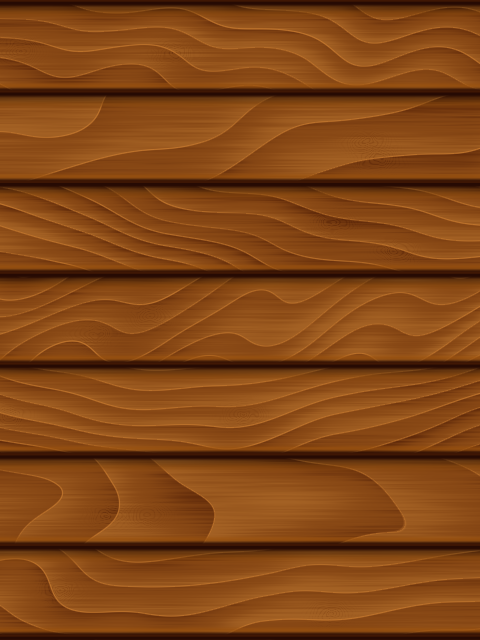
This texture is drawn by a Shadertoy shader. Its source:

```glsl
const float PLANKS = 7.0;
const float PLANK_HEIGHT = 0.189;   // in canvas widths
const float TOP_OFFSET = 0.004;
const float LINE_HALF_WIDTH = 0.0011;

const vec3 SEAM = vec3(0.15, 0.04, 0.01);
const vec3 SEAM_CORE = vec3(0.25, 0.09, 0.015);
const vec3 WOOD_DARK = vec3(0.36, 0.15, 0.03);
const vec3 WOOD_MID = vec3(0.53, 0.28, 0.08);
const vec3 WOOD_LIGHT = vec3(0.64, 0.38, 0.14);
const vec3 VEIN = vec3(0.77, 0.47, 0.18);
const vec3 RIM = vec3(0.68, 0.36, 0.06);

// Grain of each plank: slope, arch, bend, wave
const vec4 GRAIN[7] = vec4[7](
    vec4(1.0, 0.0, 0.0, 0.13), vec4(-1.3, 0.3, 0.0, 0.06),
    vec4(1.3, -0.5, 0.0, 0.03), vec4(-1.7, 0.0, 0.0, 0.17),
    vec4(-0.4, -1.9, 0.0, 0.03), vec4(2.1, 0.0, -0.65, 0.04),
    vec4(0.0, -1.4, 0.0, 0.06));
const float DENSITY[7] = float[7](3.6, 2.0, 4.6, 3.6, 4.8, 2.0, 3.2);

float hash(vec2 p) {
    return fract(sin(dot(p, vec2(127.1, 311.7))) * 43758.5453);
}

float noise(vec2 p) {
    vec2 i = floor(p), f = fract(p);
    f = f * f * (3.0 - 2.0 * f);
    return mix(mix(hash(i), hash(i + vec2(1, 0)), f.x),
               mix(hash(i + vec2(0, 1)), hash(i + vec2(1, 1)), f.x), f.y);
}

float bump(float x, float center, float width) {
    float d = (x - center) / width;
    return exp(-d * d);
}

// Height field whose whole-number contours are the veins
float grainField(vec2 p, int id) {
    vec4 g = GRAIN[id];
    float v = p.y / PLANK_HEIGHT, seed = float(id) * 7.3, dx = p.x - 0.53;
    float wave = g.w * sin(p.x * 21.0 + v * 2.5 + seed)
               * (0.3 + noise(vec2(p.x * 5.0, v + seed)));
    float warp = 0.45 * (noise(vec2(p.x * 4.0 + seed, v * 1.5 + seed)) - 0.5);
    float f = v - g.x * p.x - g.y * dx * dx + g.z * v * v + wave + warp;
    return DENSITY[id] * f + seed;
}

// Distance to the nearest vein, in canvas widths
float veinDistance(vec2 p, int id, float field) {
    float e = 0.001;
    vec2 slope = vec2(grainField(p + vec2(e, 0), id), grainField(p + vec2(0, e), id)) - field;
    return abs(fract(field + 0.5) - 0.5) / max(length(slope) / e, 2.0);
}

// Faint crumpled rings around a few scattered knots
float knots(vec2 p, float row) {
    float sum = 0.0;
    for (int i = 0; i < 2; i++) {
        vec2 key = vec2(row, float(i) + 3.0);
        vec2 center = vec2(hash(key), PLANK_HEIGHT * (0.4 + 0.4 * hash(key + 9.0)));
        vec2 d = (p - center) * vec2(1.0, 1.7);
        float r = length(d) + 0.02 * noise(p * 65.0 + row * 5.0);
        sum += exp(-dot(d, d) * 600.0) * pow(0.5 + 0.5 * sin(r * 850.0), 3.0);
    }
    return sum;
}

// Rounded edges and the dark gap between boards
vec3 shadeEdges(vec3 color, float v, float pixel) {
    color = mix(color, RIM, 0.65 * bump(v, 0.925, 0.03) + 0.45 * bump(v, 0.12, 0.045));
    color *= 1.0 - 0.3 * smoothstep(0.2, 0.04, v) - 0.15 * smoothstep(0.86, 0.98, v);
    float gap = min(v, 1.0 - v);
    float soft = pixel / PLANK_HEIGHT + 0.012;
    vec3 seam = mix(SEAM, SEAM_CORE, bump(v, 0.985, 0.016));
    return mix(seam, color, smoothstep(0.042 - soft, 0.042 + soft, gap));
}

void mainImage(out vec4 fragColor, in vec2 fragCoord) {
    vec2 uv = fragCoord / iResolution.xy;
    float pixel = 1.0 / iResolution.x;
    float y = (1.0 - uv.y) * 4.0 / 3.0 - TOP_OFFSET;
    float row = floor(y / PLANK_HEIGHT);
    float v = fract(y / PLANK_HEIGHT);
    int id = int(clamp(row, 0.0, PLANKS - 1.0));
    vec2 p = vec2(uv.x, v * PLANK_HEIGHT);

    // Tone: gradients between veins, broad patches and fine streaks
    float field = grainField(p, id);
    float band = fract(field);
    float patches = noise(vec2(p.x * 3.0 + row * 4.0, v * 2.0 + row)) - 0.5;
    float streaks = noise(vec2(p.x * 5.0, y * 300.0)) - 0.5;
    streaks += 0.6 * (noise(vec2(p.x * 12.0 + 8.0, y * 520.0)) - 0.5);
    float depth = 0.3 + 0.35 * hash(vec2(floor(field), row));
    float tone = 0.52 + depth * (band - 0.5) + 0.35 * patches + 0.2 * streaks;
    tone += 0.12 * bump(v, 0.55, 0.3) - 0.16 * knots(p, row);
    vec3 color = mix(WOOD_DARK, WOOD_MID, smoothstep(0.0, 0.55, tone));
    color = mix(color, WOOD_LIGHT, smoothstep(0.5, 1.0, tone));

    // Thin pale veins that fade in and out
    float d = veinDistance(p, id, field);
    float vein = 1.0 - smoothstep(LINE_HALF_WIDTH - 0.5 * pixel, LINE_HALF_WIDTH + 0.7 * pixel, d);
    float strength = 0.35 + 0.5 * noise(vec2(p.x * 6.0, floor(field + 0.5) * 3.7));
    color = mix(color, VEIN, vein * strength);

    fragColor = vec4(shadeEdges(color, v, pixel), 1.0);
}
```
